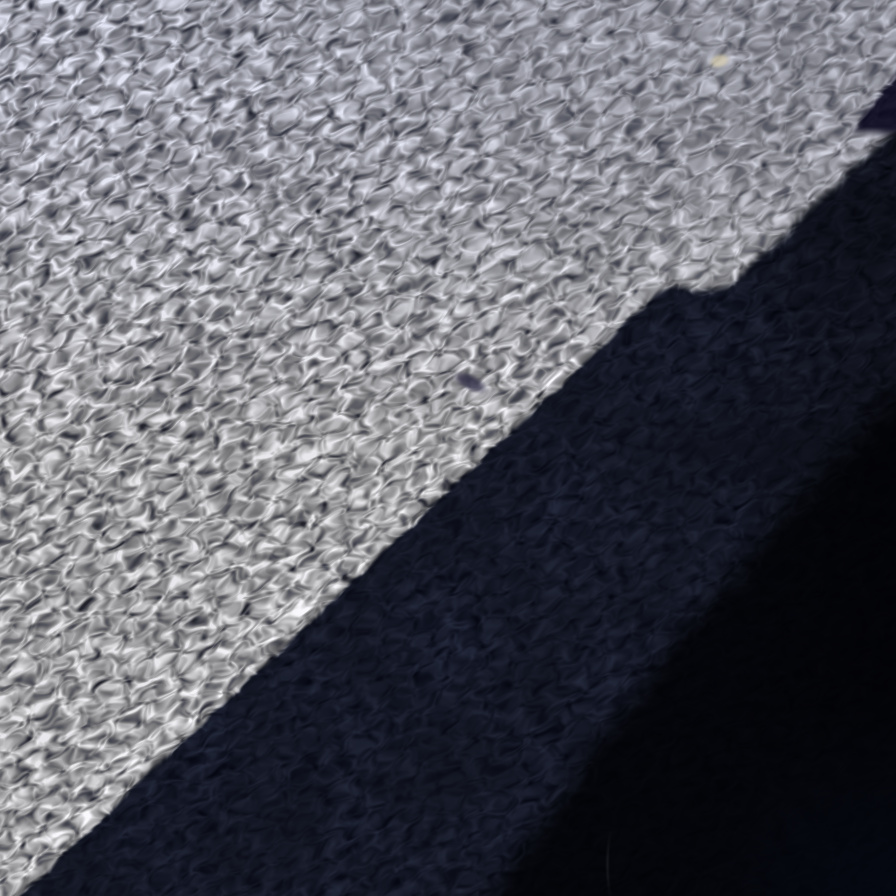
Give the GLSL for this texture, as a WebGL 1 fragment shader.

```glsl
precision highp float;
uniform vec2 u_resolution;

vec2 gradient(vec2 cell) {
  vec2 h = fract(cell * vec2(0.1031, 0.1137));
  h += dot(h, h.yx + 33.33);
  float angle = 6.2832 * fract((h.x + h.y) * h.x * 7.31);
  return vec2(cos(angle), sin(angle));
}

float gradientNoise(vec2 p) {
  vec2 i = floor(p), f = fract(p);
  vec2 u = f * f * f * (f * (f * 6.0 - 15.0) + 10.0);
  vec2 e = vec2(0.0, 1.0);
  return mix(
    mix(dot(gradient(i), f), dot(gradient(i + e.yx), f - e.yx), u.x),
    mix(dot(gradient(i + e.xy), f - e.xy), dot(gradient(i + e.yy), f - e.yy), u.x), u.y);
}

vec2 rotate(vec2 p, float a) {
  return vec2(cos(a) * p.x + sin(a) * p.y, cos(a) * p.y - sin(a) * p.x);
}

// Curled, slanted fibres: warped noise with thin bright ridges
float fibres(vec2 p) {
  vec2 q = rotate(p, 0.5) * vec2(52.0, 88.0) + 200.0;
  q += 0.75 * vec2(gradientNoise(q * 0.8 + 31.0), gradientNoise(q * 0.8 + 87.0));
  float clumps = gradientNoise(q);
  float ridges = 0.28 - abs(gradientNoise(q * 1.15 + 53.0));
  float fine = gradientNoise(q * 2.1 + 19.0);
  return clumps * 0.75 + ridges * 0.75 + fine * 0.4;
}

float ellipse(vec2 p, vec2 center, vec2 radius, float angle) {
  return 1.0 - smoothstep(0.4, 1.2, length(rotate(p - center, angle) / radius));
}

void main() {
  vec2 uv = gl_FragCoord.xy / u_resolution;
  float fibre = fibres(uv);
  float patches = gradientNoise(uv * 7.0 + 40.0) + 0.6 * gradientNoise(uv * 19.0 + 70.0);
  float wobble = 0.006 * gradientNoise(uv * 28.0 + 11.0) + 0.004 * fibre;

  // Pale wool, cooler toward the top and softer toward the upper right
  float softness = smoothstep(0.9, 1.8, uv.x + uv.y);
  float light = 0.555 + fibre * mix(0.68, 0.42, softness) + 0.04 * patches;
  light -= 0.03 * softness;
  vec3 tint = mix(vec3(0.995, 0.995, 1.01), vec3(0.97, 0.98, 1.05), smoothstep(0.45, 1.0, uv.y));
  vec3 wool = clamp(light, 0.14, 0.92) * tint;
  wool += vec3(-0.01, -0.005, 0.025) * smoothstep(0.5, 0.3, light);
  wool = mix(wool, vec3(0.21, 0.20, 0.29), 0.85 * ellipse(uv, vec2(0.525, 0.573), vec2(0.021, 0.009), -0.45));
  wool = mix(wool, vec3(0.86, 0.82, 0.70), 0.7 * ellipse(uv, vec2(0.803, 0.932), vec2(0.012, 0.008), 0.3));

  // Navy band with faint nap
  vec3 navy = vec3(0.071, 0.084, 0.137) * (1.0 + 0.2 * patches);
  navy += vec3(0.10, 0.11, 0.135) * fibre * (0.75 + 0.5 * patches);

  // Deep shadow, slightly blue in the corner
  vec3 shadow = vec3(0.016, 0.020, 0.039) + vec3(0.012, 0.013, 0.018) * fibre;
  shadow += vec3(0.012, 0.022, 0.05) * smoothstep(0.25, 0.0, distance(uv, vec2(1.0, 0.0)));
  float hair = abs(uv.x - 0.678 - 0.12 * (uv.y - 0.035) * (uv.y - 0.035) * 20.0);
  shadow += 0.06 * smoothstep(0.003, 0.0, hair) * smoothstep(0.045, 0.0, abs(uv.y - 0.035));

  float shadowEdge = 1.23 * (uv.x - 0.547) + 0.028 * sin(3.14159 * clamp((uv.x - 0.547) / 0.453, 0.0, 1.0));
  float inBand = smoothstep(-0.035, 0.04, uv.y - shadowEdge + 2.0 * wobble);
  vec3 dark = mix(shadow, max(navy, 0.018), inBand);
  dark *= mix(1.0, 0.72, smoothstep(0.75, 1.0, uv.x));

  // Diagonal fold with a step near its upper end
  float foldEdge = 0.017 + 0.945 * (uv.x - 0.04) - 0.068 * smoothstep(0.73, 0.82, uv.x);
  float above = (uv.y - foldEdge + wobble) * 0.727;
  wool *= 1.0 + 0.07 * smoothstep(0.07, 0.01, above);
  wool *= mix(0.75, 1.0, smoothstep(0.0, 0.012, above));
  float blur = mix(0.0028, 0.007, smoothstep(0.65, 0.95, uv.x));
  vec3 color = mix(dark, wool, smoothstep(-blur, blur, above));

  // Dark notch at the right border
  float notch = smoothstep(0.945, 0.965, uv.x + wobble);
  notch *= smoothstep(0.008, -0.008, uv.y - 0.868 - 1.4 * (uv.x - 0.96) + 2.0 * wobble);
  notch *= smoothstep(0.846, 0.860, uv.y + wobble);
  color = mix(color, vec3(0.075, 0.07, 0.15) + 0.05 * fibre, notch);

  gl_FragColor = vec4(clamp(color, 0.0, 1.0), 1.0);
}
```
